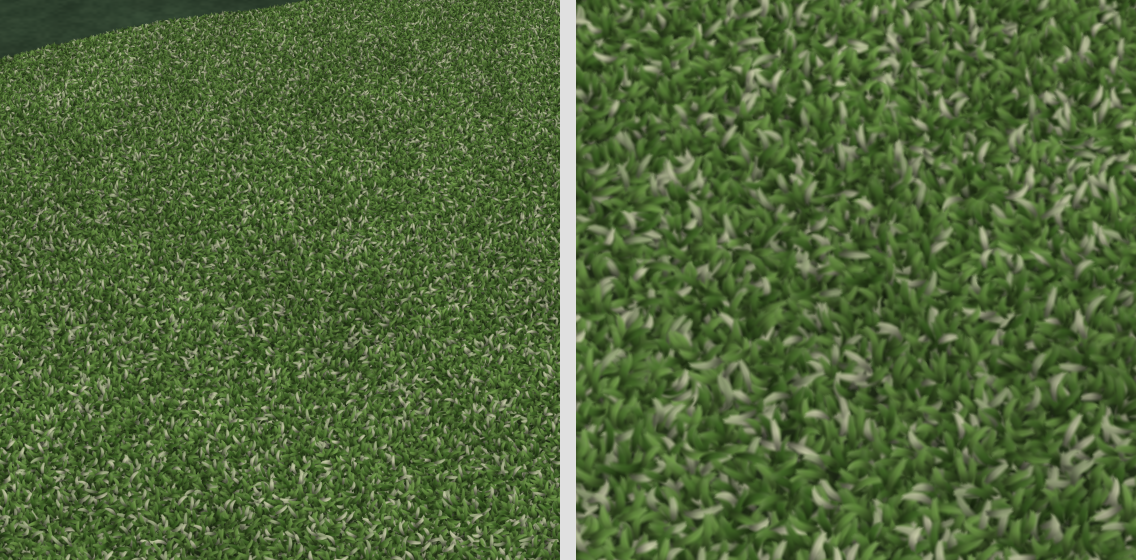
Left: the whole. Right: its middle third, enlarged.
A three.js fragment shader for this texture:

```glsl
varying vec2 vUv;

const float HORIZON = 1.54;
const float DENSITY = 96.0;

float hash(vec2 p) {
  vec3 q = fract(vec3(p.xyx) * 0.1031);
  q += dot(q, q.yzx + 33.33);
  return fract((q.x + q.y) * q.z);
}

float noise(vec2 p) {
  vec2 cell = floor(p), f = fract(p);
  f = f * f * (3.0 - 2.0 * f);
  return mix(mix(hash(cell), hash(cell + vec2(1.0, 0.0)), f.x),
             mix(hash(cell + vec2(0.0, 1.0)), hash(cell + vec2(1.0)), f.x), f.y);
}

// Positive beyond the far border of the long grass
float beyondLawn(vec2 p) {
  float border = 0.893 + 0.19 * p.x + 0.012 * sin(min(p.x, 0.5) * 6.28);
  return p.y - border - 0.006 * (noise(p * 45.0) - 0.5);
}

// Smooth distant turf with faint horizontal streaks
vec3 distantTurf(vec2 p) {
  float streaks = noise(p * vec2(40.0, 110.0)) + noise(p * vec2(130.0, 260.0));
  vec3 turf = mix(vec3(0.15, 0.22, 0.155), vec3(0.21, 0.285, 0.205), streaks * 0.5);
  return turf * mix(0.92, 1.06, noise(p * vec2(8.0, 30.0)));
}

// Canvas position of a point on the perspective ground
vec2 groundToCanvas(vec2 g) {
  float depth = exp(-g.y / DENSITY);
  return vec2(0.5 + g.x / DENSITY * depth, HORIZON - depth);
}

vec3 bladeColor(vec2 seed, float along, float across, float level) {
  float tint = hash(seed + 7.7);
  vec3 green = mix(vec3(0.19, 0.31, 0.11), vec3(0.36, 0.49, 0.23), tint);
  vec3 straw = mix(vec3(0.48, 0.53, 0.39), vec3(0.63, 0.64, 0.53), tint);
  float dry = step(0.79, hash(seed + 19.3));
  vec3 color = mix(green, straw, dry);
  color = mix(color, vec3(0.50, 0.56, 0.40), 0.3 * smoothstep(0.2, 1.0, along));
  float light = mix(0.55, 1.08, smoothstep(-1.0, 0.3, along));
  return color * light * mix(0.65, 1.04, level) * (1.0 + 0.12 * across);
}

void main() {
  float depth = HORIZON - vUv.y;
  vec2 ground = DENSITY * vec2((vUv.x - 0.5) / depth, -log(depth));
  float skew = ground.x / DENSITY;
  float soft = 0.0016 * DENSITY / depth;

  // Dark soil in front, distant turf behind
  vec3 soil = vec3(0.12, 0.17, 0.085) * mix(0.8, 1.2, noise(ground * 2.0));
  vec3 color = mix(soil, distantTurf(vUv), smoothstep(-0.003, 0.003, beyondLawn(vUv)));

  // Layers of curved blades, painted from back to front
  for (int layer = 0; layer < 7; layer++) {
    float level = float(layer) / 6.0;
    vec2 shift = float(layer) * vec2(0.37, 0.61);
    vec2 cell = floor(ground + shift);
    for (int j = 1; j >= -1; j--) {
      for (int i = -1; i <= 1; i++) {
        vec2 id = cell + vec2(float(i), float(j));
        vec2 seed = id + 200.0 + float(layer) * vec2(31.0, 57.0);
        vec2 center = id - shift + vec2(hash(seed), hash(seed + 3.1));
        if (beyondLawn(groundToCanvas(center)) > 0.0) continue;

        vec2 d = ground - center;
        d.x -= skew * d.y;
        float lean = (hash(seed + 5.3) + hash(seed + 11.9) - 1.0) * 2.3;
        float c = cos(lean), s = sin(lean);
        d = vec2(c * d.x - s * d.y, s * d.x + c * d.y);

        float halfLength = mix(0.5, 0.9, hash(seed + 13.7));
        float along = d.y / halfLength;
        float bend = (hash(seed + 17.1) - 0.5) * 0.5;
        float side = d.x - bend * (along * along - 0.4);
        float width = 0.2 * sqrt(max(0.0, 1.0 - along * along * 0.8));
        float dist = max(abs(side) - width, abs(d.y) - halfLength);
        float cover = smoothstep(soft, -soft, dist);
        float across = clamp(side / 0.2, -1.0, 1.0);
        along = clamp(along, -1.0, 1.0);
        color = mix(color, bladeColor(seed, along, across, level), cover);
      }
    }
  }

  // Broad uneven patches of light
  float patches = noise(ground * 0.12) * 0.6 + noise(ground * 0.35 + 40.0) * 0.4;
  color *= mix(0.9, 1.12, patches);
  gl_FragColor = vec4(color, 1.0);
}
```
